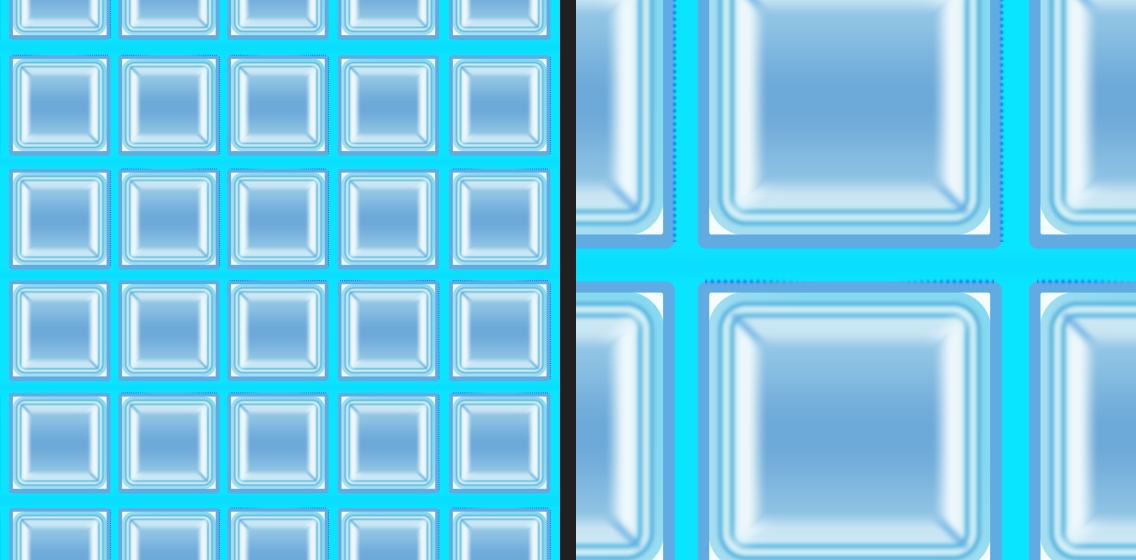
Left: the whole. Right: its middle third, enlarged.
A Shadertoy shader for this pattern:

```glsl
// Grid of bevelled glass tiles with pale blue rims on bright cyan grout.
#define CANVAS 768.0                 // design units across the canvas
#define PITCH vec2(151.0, 156.0)     // spacing of tile centres
#define ORIGIN vec2(80.5, 1.5)       // centre of the first tile
#define DRIFT vec2(1.5, 2.7)         // uneven laying of rows and columns
#define TILE_HALF vec2(69.5, 69.0)
#define PANEL_HALF vec2(64.2, 63.2)
#define RING_RADIUS 17.0
#define GROUT vec3(0.04, 0.87, 1.0)
#define RIM vec3(0.38, 0.67, 0.89)
#define DEEP vec3(0.43, 0.665, 0.85)
#define PALE vec3(0.58, 0.78, 0.90)
#define LINE vec3(0.32, 0.70, 0.87)

float hash(vec2 p) {
    return fract(sin(dot(p, vec2(127.1, 311.7))) * 43758.5453);
}

float roundedBox(vec2 p, vec2 halfSize, float radius) {
    vec2 e = abs(p) - halfSize + radius;
    return length(max(e, 0.0)) + min(max(e.x, e.y), 0.0) - radius;
}

float bump(float x, float width) {
    x /= width;
    return exp(-x * x);
}

vec3 glass(vec2 q, float aa) {
    float depth = -roundedBox(q, PANEL_HALF, RING_RADIUS);
    float sides = smoothstep(-8.0, 8.0, abs(q.x) - abs(q.y));

    // Concentric bevel: tinted edge, bright ridge, then a soft white frame
    vec3 edge = mix(vec3(0.65, 0.87, 0.94), vec3(0.52, 0.85, 0.94),
                    smoothstep(-30.0, 60.0, q.x + q.y));
    vec3 frame = mix(vec3(0.79, 0.90, 0.95), vec3(0.93, 0.97, 0.985), sides);
    vec3 col = mix(edge, vec3(0.82, 0.93, 0.96), smoothstep(2.0, 8.0, depth));
    col = mix(col, frame, smoothstep(10.0, 16.0, depth));
    col = mix(col, LINE, 0.75 * bump(depth - 5.0, 1.5));
    col = mix(col, LINE, 0.70 * bump(depth - 10.5, 1.6));

    // Mitre streaks, strong on the falling diagonal and faint on the other
    float span = smoothstep(5.0, 10.0, depth) * (1.0 - smoothstep(19.0, 28.0, depth));
    col = mix(col, RIM, 0.65 * span * bump(q.x + q.y, 3.2));
    col = mix(col, vec3(0.93, 0.98, 1.0), 0.4 * span * bump(q.x - q.y, 6.0));

    // Centre face, darkest across the middle
    vec3 face = mix(DEEP, PALE, smoothstep(2.0, 46.0, abs(q.y + 2.0)));
    col = mix(col, face, smoothstep(17.0, 27.0, depth));

    // White corners outside the rounded bevel
    return mix(vec3(0.96, 0.99, 1.0), col, smoothstep(-aa, aa, depth + 0.5));
}

void mainImage(out vec4 fragColor, in vec2 fragCoord) {
    vec2 p = fragCoord / iResolution.xy * CANVAS;
    float aa = 0.75 * CANVAS / iResolution.y;

    // Tile index and its slightly drifting centre
    vec2 id = floor((p - ORIGIN) / PITCH + 0.5);
    vec2 centre = ORIGIN + PITCH * id + DRIFT * cos(1.257 * (id - vec2(4.8, 1.0)));
    vec2 q = p - centre;

    // Grout, a touch brighter in the upright joints
    float upright = 1.0 - smoothstep(66.0, 76.0, abs(q.y));
    vec3 col = mix(GROUT, vec3(0.04, 0.91, 1.0), 0.7 * upright);

    // Rim with a softened outer edge
    float tile = roundedBox(q, TILE_HALF, 4.0);
    col = mix(col, RIM, 1.0 - smoothstep(-aa, aa, tile));

    // Dotted blue fringe along the top and right of some tiles
    vec2 dots = 0.5 + 0.5 * cos(q * 2.1);
    float top = bump(q.y - TILE_HALF.y, 0.9) * dots.x * step(abs(q.x), 66.0);
    float right = bump(q.x - TILE_HALF.x, 0.8) * dots.y * step(abs(q.y), 66.0);
    top *= step(0.35, hash(id)) * smoothstep(15.0, 55.0, abs(q.x));
    right *= step(0.55, hash(id + 7.0));
    col = mix(col, vec3(0.0, 0.42, 1.0), 0.75 * max(top, right));

    // Glass panel
    vec2 g = q - vec2(0.0, 0.7);
    float panel = roundedBox(g, PANEL_HALF, 1.0);
    col = mix(col, glass(g, aa), 1.0 - smoothstep(-aa, aa, panel));

    fragColor = vec4(col, 1.0);
}
```
